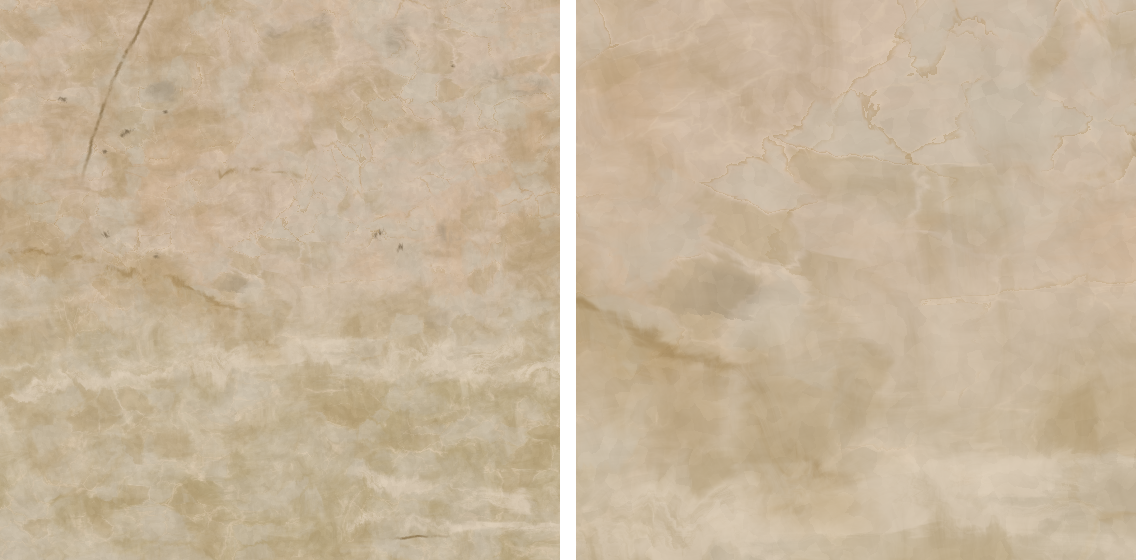
Left, the full canvas; right, a detail of the centre.
This texture is drawn by a WebGL 2 fragment shader. Its source:

```glsl
#version 300 es
precision highp float;
// Polished beige marble: clouded fragments, pale bands, ochre veins and fine cracks.
uniform vec2 u_resolution;
out vec4 fragColor;

vec2 hash2(vec2 p) {
    return fract(sin(vec2(dot(p, vec2(127.1, 311.7)), dot(p, vec2(269.5, 183.3)))) * 43758.55);
}

// Cellular noise: nearest distance, gap to the second nearest, random cell value
vec3 cells(vec2 p) {
    vec2 base = floor(p);
    float nearest = 8.0, second = 8.0, id = 0.0;
    for (int y = -1; y <= 1; y++) {
        for (int x = -1; x <= 1; x++) {
            vec2 cell = base + vec2(x, y);
            float d = length(cell + hash2(cell) - p);
            if (d < nearest) {
                second = nearest;
                nearest = d;
                id = hash2(cell + 37.0).x;
            } else {
                second = min(second, d);
            }
        }
    }
    return vec3(nearest, second - nearest, id);
}

// Layered, turned sines, roughly -1 to 1
float clouds(vec2 p) {
    float sum = 0.0, amp = 0.5;
    for (int i = 0; i < 7; i++) {
        p = mat2(0.8, 0.6, -0.6, 0.8) * p + 1.7;
        p += 0.6 * sin(p.yx * 1.3 + float(i));
        sum += amp * sin(p.x + 1.3 * sin(p.y));
        p *= 1.75;
        amp *= 0.66;
    }
    return sum;
}

// Soft line: 1 at distance zero, 0 beyond the width
float line(float d, float width) {
    return 1.0 - smoothstep(0.0, width, abs(d));
}

// Window that fades in after a and out before b
float span(float x, float a, float b) {
    return smoothstep(a, a + 0.06, x) * (1.0 - smoothstep(b - 0.06, b, x));
}

void main() {
    vec2 uv = gl_FragCoord.xy / u_resolution;
    vec2 warp = vec2(clouds(uv * 9.0), clouds(uv * 9.0 + 20.0));
    vec2 ripple = vec2(clouds(uv * 42.0 + 7.0), clouds(uv * 42.0 + 31.0));
    vec2 p = uv + 0.022 * warp + 0.005 * ripple;
    float upper = smoothstep(0.3, 0.6, p.y);
    float fine = clouds(uv * vec2(38.0, 46.0) + 5.0);

    // Broad clouding, rosier above and greener below
    float broad = clouds(p * vec2(6.0, 9.0) + 3.0) + 0.45 * fine;
    vec3 color = mix(vec3(0.725, 0.645, 0.505), vec3(0.795, 0.73, 0.64), smoothstep(-1.2, 0.55, broad));
    color += mix(vec3(-0.008, 0.002, -0.008), vec3(0.012, -0.005, 0.003), upper);
    float rose = smoothstep(0.1, 0.9, clouds(p * 16.0 + 40.0));
    color = mix(color, vec3(0.81, 0.69, 0.56), rose * mix(0.12, 0.5, upper));

    // Embedded fragments of three sizes, partly dissolved, with pale or ochre seams
    for (int i = 0; i < 3; i++) {
        float scale = 5.0 * pow(2.1, float(i));
        vec3 shard = cells(p * vec2(0.85, 1.2) * scale + 9.0 * float(i));
        float solid = smoothstep(-0.7, 0.6, clouds(uv * 20.0 + 13.0 * float(i)));
        float body = smoothstep(0.0, 0.2, shard.y) * solid;
        color = mix(color, vec3(0.78, 0.735, 0.66), 0.55 * body * smoothstep(0.64, 0.74, shard.z));
        color = mix(color, vec3(0.70, 0.61, 0.45), 0.4 * body * (1.0 - smoothstep(0.16, 0.24, shard.z)));
        float seam = line(shard.y, 0.035 + 0.025 * float(i)) * smoothstep(-0.3, 0.6, fine + 0.5 * warp.x);
        vec3 seamColor = mix(vec3(0.85, 0.77, 0.67), vec3(0.70, 0.58, 0.39), step(0.76, shard.z) * upper);
        color = mix(color, seamColor, 0.42 * seam);
    }

    // Pale bands broken into streaks
    float streak = smoothstep(-0.5, 0.5, clouds(p * vec2(22.0, 65.0)) + 0.3 * fine);
    float mainBand = line(p.y - 0.27 - 0.33 * p.x + 0.26 * p.x * p.x, 0.024 + 0.045 * p.x);
    float lowBand = line(p.y - 0.195 + 0.1 * p.x, 0.028) * span(p.x, 0.63, 1.2);
    float footBand = line(p.y - 0.045 - 0.01 * p.x, 0.018) * span(p.x, 0.6, 1.2);
    float pale = max(mainBand, max(lowBand, footBand));
    color = mix(color, vec3(0.84, 0.78, 0.695), 0.9 * smoothstep(0.0, 0.7, pale) * (0.2 + 0.8 * streak));

    // Ochre veins with a soft stain under each
    float longVein = p.y - 0.545 + 0.03 * p.x + 0.55 * p.x * p.x;
    float shortVein = p.y - 0.705 + 0.04 * p.x;
    float longSpan = span(p.x, -0.2, 0.52);
    float shortSpan = span(p.x, 0.34, 0.56);
    float stain = max(line(longVein + 0.012, 0.045) * longSpan, 0.6 * line(shortVein, 0.03) * shortSpan);
    color = mix(color, vec3(0.67, 0.56, 0.37), 0.55 * stain * smoothstep(-0.8, 0.8, fine));
    float vein = max(line(longVein, 0.009) * longSpan, line(shortVein, 0.008) * shortSpan);
    color = mix(color, vec3(0.58, 0.46, 0.27), 0.45 * vein * smoothstep(-0.7, 0.5, fine));

    // Grey smudges and small ragged pits
    vec3 smudge = cells(p * vec2(12.0, 14.0) + 60.0);
    float smudgeMask = step(0.9, smudge.z) * (1.0 - smoothstep(0.1, 0.45, smudge.x));
    color = mix(color, vec3(0.60, 0.54, 0.45), 0.55 * smudgeMask * (0.25 + 0.75 * upper) * smoothstep(-0.8, 0.5, fine));
    vec3 pit = cells((uv + 0.009 * ripple) * vec2(20.0, 18.0) + 80.0);
    float pitMask = step(0.93, pit.z) * (1.0 - smoothstep(0.0, 0.15, pit.x));
    color = mix(color, vec3(0.43, 0.36, 0.26), 0.7 * pitMask * (0.2 + 0.8 * upper));

    // Thin cracks: one steep at the top, one flat at the foot
    vec2 q = uv + 0.005 * warp + 0.002 * ripple;
    float rise = max((q.y - 0.65) / 0.35, 0.0);
    float steep = line(q.x - 0.14 - 0.13 * pow(rise, 1.4), 0.0055) * smoothstep(0.0, 0.3, rise);
    float flatCrack = line(q.y - 0.036 - 0.06 * (q.x - 0.7), 0.004) * span(q.x, 0.66, 0.82);
    color = mix(color, vec3(0.49, 0.39, 0.23), 0.7 * max(steep, flatCrack) * smoothstep(-1.2, 0.3, fine));

    // Fine mineral mottling and grain
    float mottle = clouds(uv * 85.0 + 50.0);
    color += vec3(0.014, 0.015, 0.017) * mottle + 0.012 * fine;
    color += 0.026 * (cells(uv * 120.0 + 0.3 * ripple).z - 0.5);
    fragColor = vec4(color, 1.0);
}
```
